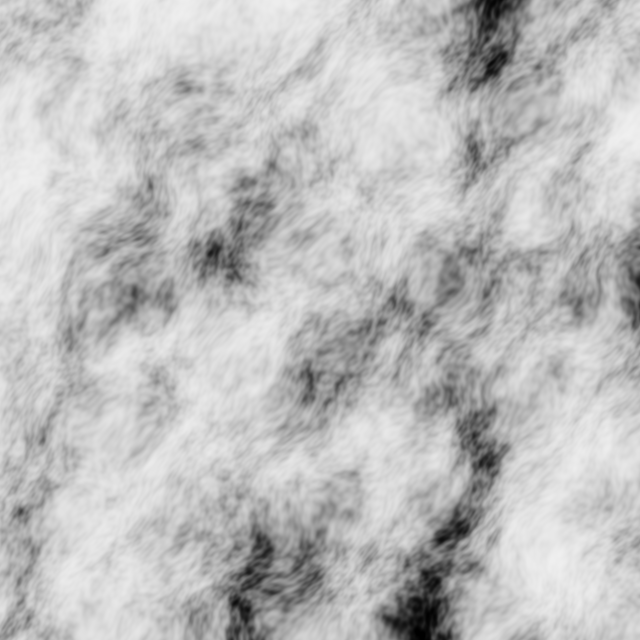
Write a three.js fragment shader that draws this texture.

```glsl
varying vec2 vUv;

const float WHITE_LEVEL = 0.97;
const float STAIN_DEPTH = 0.19;
const float STAIN_CONTRAST = 0.65;
const float MEAN_SHIFT = -0.15;

const float GRAIN_ANGLE = 0.95;
const float GRAIN_STRETCH = 1.65;
const float CLOUD_SCALE = 3.6;
const float CLOUD_STRENGTH = 2.5;
const float OCTAVE_GAIN = 0.78;
const float LACUNARITY = 2.03;
const int OCTAVES = 6;
const float WARP_SCALE = 7.0;
const float WARP_AMOUNT = 0.035;

const float VEIN_BASE = 0.67;
const float VEIN_LEAN = 0.12;
const float VEIN_WOBBLE = 0.045;
const float VEIN_WIDTH = 0.062;
const float VEIN_STRENGTH = 1.9;
const vec2 SHADE_SLOPE = vec2(1.0, -0.7);

vec2 randomGradient(vec2 cell) {
  float h = fract(sin(dot(cell, vec2(127.1, 311.7))) * 43758.55);
  float angle = 6.28319 * h;
  return vec2(cos(angle), sin(angle));
}

float gradientNoise(vec2 p) {
  vec2 cell = floor(p);
  vec2 f = fract(p);
  vec2 blend = f * f * f * (f * (f * 6.0 - 15.0) + 10.0);
  vec2 e = vec2(1.0, 0.0);
  float a = dot(randomGradient(cell), f);
  float b = dot(randomGradient(cell + e.xy), f - e.xy);
  float c = dot(randomGradient(cell + e.yx), f - e.yx);
  float d = dot(randomGradient(cell + e.xx), f - e.xx);
  return mix(mix(a, b, blend.x), mix(c, d, blend.x), blend.y);
}

float fractalNoise(vec2 p) {
  float sum = 0.0;
  float amplitude = 1.0;
  for (int i = 0; i < OCTAVES; i++) {
    sum += amplitude * gradientNoise(p);
    p = p * LACUNARITY + vec2(17.3, 9.1);
    amplitude *= OCTAVE_GAIN;
  }
  return sum;
}

// Rotated frame whose x axis runs along the streaks
vec2 grainSpace(vec2 p) {
  float c = cos(GRAIN_ANGLE);
  float s = sin(GRAIN_ANGLE);
  vec2 q = vec2(c * p.x + s * p.y, c * p.y - s * p.x);
  return q * vec2(1.0 / GRAIN_STRETCH, 1.0);
}

vec2 warp(vec2 p) {
  vec2 q = p * WARP_SCALE;
  return WARP_AMOUNT * vec2(gradientNoise(q + 3.7), gradientNoise(q + 41.2));
}

// Leaning dark vein, strongest towards both ends
float vein(vec2 p) {
  float wobble = VEIN_WOBBLE * gradientNoise(vec2(p.y * 4.0, 5.5));
  float center = VEIN_BASE + VEIN_LEAN * p.y + wobble;
  float offset = (p.x - center) / VEIN_WIDTH;
  float strength = mix(0.5, 1.0, smoothstep(0.15, 0.4, abs(p.y - 0.55)));
  return strength * exp(-offset * offset);
}

void main() {
  vec2 p = vUv + warp(vUv);
  float stain = MEAN_SHIFT;
  stain += CLOUD_STRENGTH * fractalNoise(grainSpace(p) * CLOUD_SCALE + 23.0);
  stain += VEIN_STRENGTH * vein(p);
  stain += dot(SHADE_SLOPE, vUv - 0.5);

  // Exponential stain with a soft limit in the blacks
  float darkness = STAIN_DEPTH * exp(STAIN_CONTRAST * stain);
  darkness /= pow(1.0 + pow(darkness, 4.0), 0.25);

  gl_FragColor = vec4(vec3(WHITE_LEVEL - darkness), 1.0);
}
```
